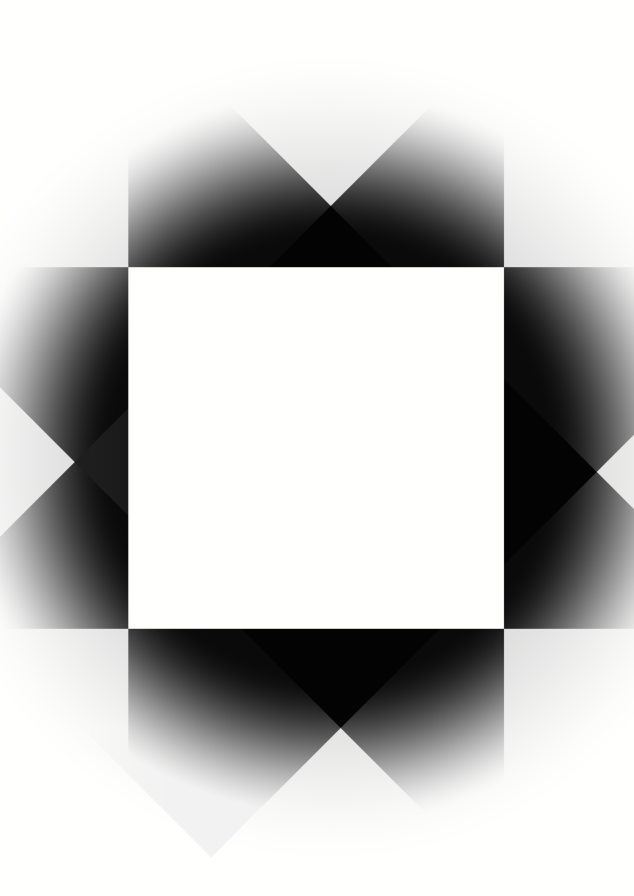
A WebGL 1 fragment shader for this background:

```glsl
precision highp float;
// A white square over an eight-pointed star of crossed bands that fade from black to white.

uniform vec2 u_resolution;

// Antialiased coverage of the interval lo..hi, with edge softness w.
float band(float v, float lo, float hi, float w) {
  return smoothstep(lo - w, lo + w, v) * (1.0 - smoothstep(hi - w, hi + w, v));
}

void main() {
  // One unit is the canvas height.
  vec2 p = gl_FragCoord.xy / u_resolution.y;
  float px = 0.75 / u_resolution.y;
  float rising = p.x - p.y;
  float falling = p.x + p.y;

  // Upright and diagonal bands; their crossings form the two squares.
  float column = band(p.x, 0.1432, 0.5625, px);
  float row = band(p.y, 0.2982, 0.7018, px);
  float risingBand = band(rising, -0.401, 0.1927, px * 1.4);
  float fallingBand = band(falling, 0.5677, 1.1393, px * 1.4);
  float square = column * row;
  float diamond = risingBand * fallingBand;
  float upright = max(column, row);
  float diagonal = max(risingBand, fallingBand);

  // Deep shade where bands overlap, with a faint halo elsewhere.
  float radius = length(p - vec2(0.3685, 0.4896));
  float shade = 1.0 - smoothstep(0.243, 0.425, radius);
  float halo = 0.13 * (1.0 - smoothstep(0.25, 0.46, radius));
  float dark = mix(halo, max(halo, 0.96 * shade), upright * diagonal);

  // Pale lower-left arm with a crisp diagonal end.
  float arm = risingBand * band(falling, 0.2786, 0.5677, px * 1.4);
  dark = max(dark, 0.05 * arm * smoothstep(0.0, 0.2, p.x));

  // Near-black diamond tips, slightly softer toward the left.
  float tip = mix(0.88, 0.99, smoothstep(0.08, 0.3, p.x));
  dark = mix(dark, tip, diamond);

  // The blank square lies on top.
  dark *= 1.0 - square;
  vec3 color = mix(vec3(1.0, 1.0, 0.998), vec3(0.0, 0.0, 0.005), dark);
  gl_FragColor = vec4(color, 1.0);
}
```
